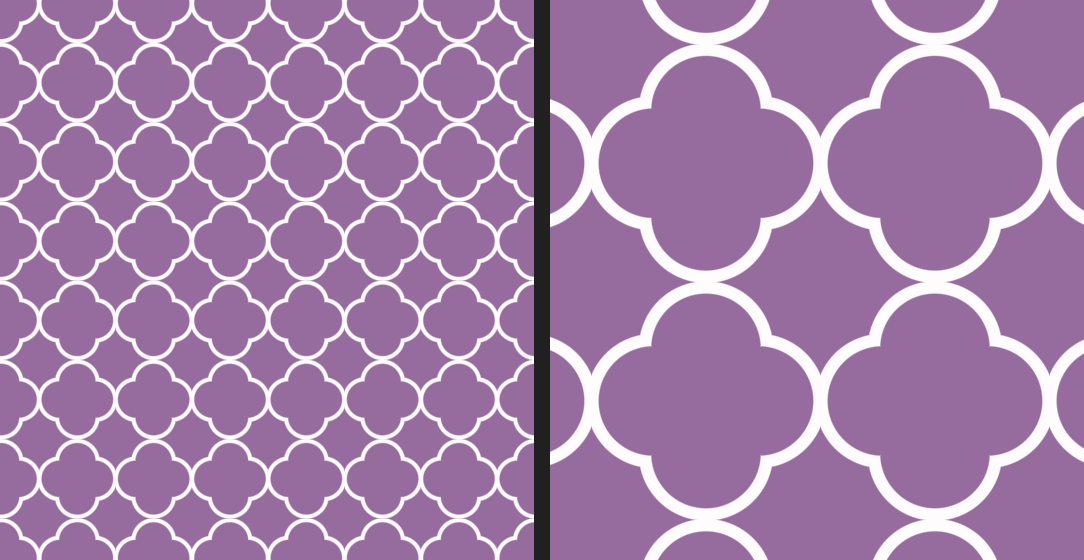
Left, the full canvas; right, a detail of the centre.
Reproduce this pattern procedurally as a Shadertoy shader.

```glsl
// Quatrefoil trellis: white outlined four-lobed cells on a flat purple ground.

const vec3 PURPLE = vec3(0.59, 0.42, 0.62);
const vec3 WHITE = vec3(0.995, 0.99, 0.99);

// All lengths are fractions of the canvas height.
const vec2 PITCH = vec2(0.1363, 0.1415);
const vec2 FIRST_CENTER = vec2(0.0018, 0.0035);
const float LOBE_OFFSET = 0.0313;
const float INNER_RADIUS = 0.0326;
const float LINE_WIDTH = 0.0074;

// Offset from the center of the nearest cell.
vec2 repeatCell(vec2 p, vec2 pitch) {
    return (fract(p / pitch + 0.5) - 0.5) * pitch;
}

// Signed distance to four equal circles set around the origin.
float quatrefoil(vec2 p, float offset, float radius) {
    vec2 q = abs(p);
    float sideLobe = length(q - vec2(offset, 0.0));
    float endLobe = length(q - vec2(0.0, offset));
    return min(sideLobe, endLobe) - radius;
}

// Coverage of a line that lies just outside the zero contour.
float outline(float d, float width, float softness) {
    float center = 0.5 * width;
    return 1.0 - smoothstep(-softness, softness, abs(d - center) - center);
}

void mainImage(out vec4 fragColor, in vec2 fragCoord) {
    vec2 uv = fragCoord / iResolution.y;
    float softness = 0.9 / iResolution.y;

    // Fold the canvas into one cell and draw its border.
    vec2 cell = repeatCell(uv - FIRST_CENTER, PITCH);
    float d = quatrefoil(cell, LOBE_OFFSET, INNER_RADIUS);
    float line = outline(d, LINE_WIDTH, softness);

    fragColor = vec4(mix(PURPLE, WHITE, line), 1.0);
}
```
